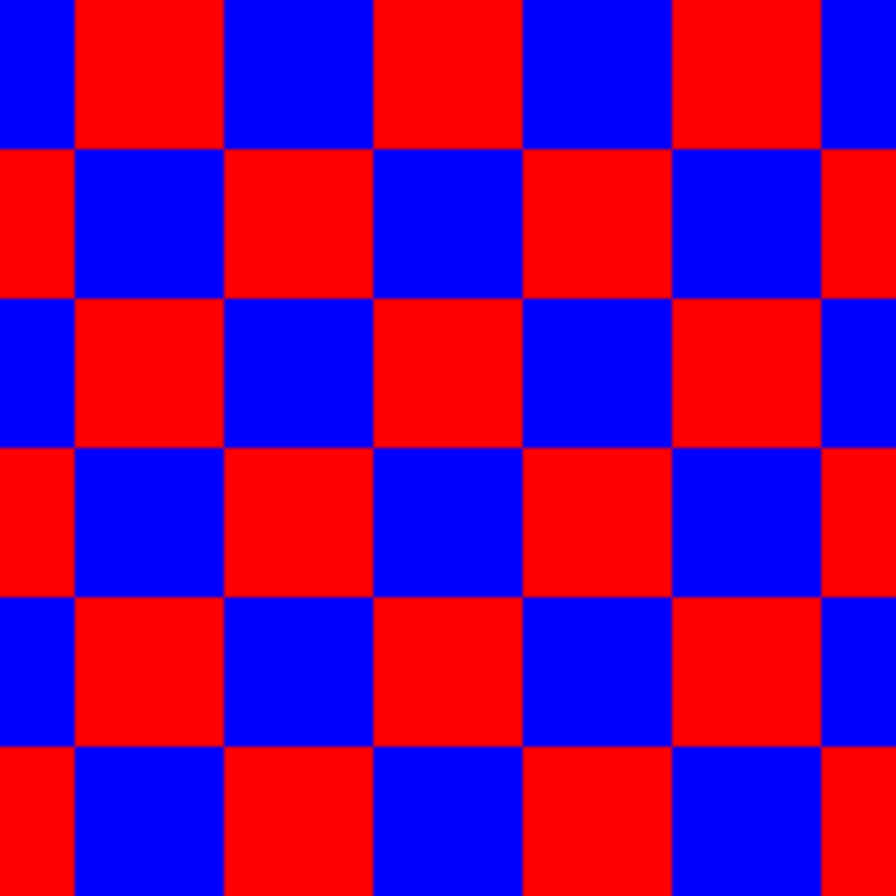
Write a WebGL 2 fragment shader that draws this pattern.

```glsl
#version 300 es
precision highp float;
// Red and blue checkerboard, six squares each way, shifted half a square sideways.

uniform vec2 u_resolution;
out vec4 fragColor;

const vec3 RED = vec3(0.996, 0.0, 0.0);
const vec3 BLUE = vec3(0.0, 0.0, 0.996);
const float SQUARES = 6.0;            // squares across and down
const vec2 SHIFT = vec2(0.5, 0.0);    // grid offset, in squares
const float EDGE_HALF_WIDTH = 0.0026; // soft seam, in canvas units

// Signed distance to the nearest grid line: positive in even cells, negative in odd.
vec2 stripeDistance(vec2 cell) {
    return abs(mod(cell - 0.5, 2.0) - 1.0) - 0.5;
}

void main() {
    vec2 uv = gl_FragCoord.xy / u_resolution;
    vec2 pixel = 1.0 / u_resolution;
    vec2 softness = SQUARES * max(vec2(EDGE_HALF_WIDTH), 0.5 * pixel);

    // Keep the outer border crisp where a grid line falls on it.
    vec2 cell = clamp(uv * SQUARES, softness, SQUARES - softness) + SHIFT;

    // The product of the two soft stripes gives the checks.
    vec2 stripes = clamp(stripeDistance(cell) / softness, -1.0, 1.0);
    float redAmount = 0.5 + 0.5 * stripes.x * stripes.y;

    fragColor = vec4(mix(BLUE, RED, redAmount), 1.0);
}
```
